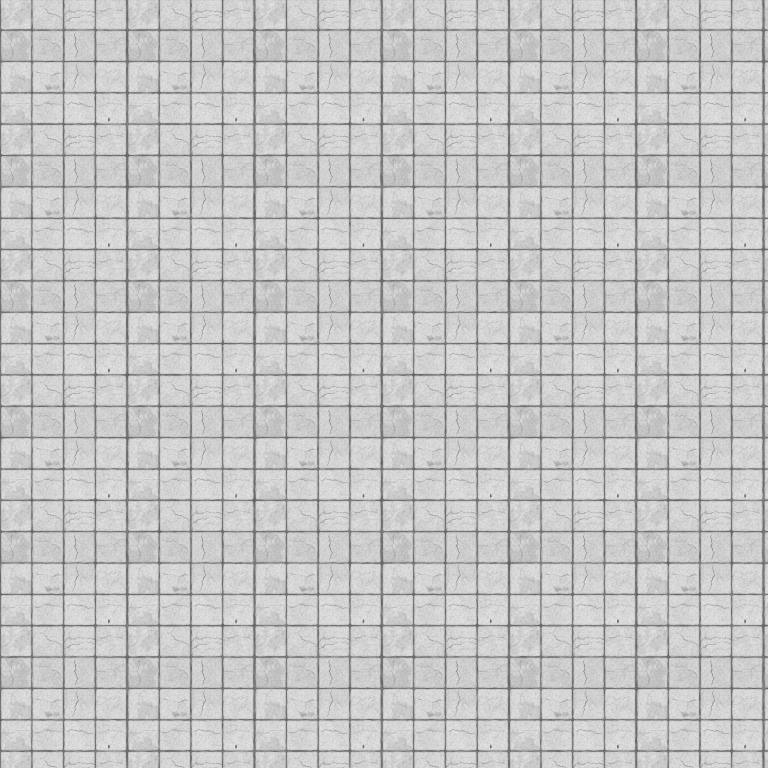
Reproduce this texture procedurally as a WebGL 1 fragment shader.

```glsl
precision highp float;
// Grey stone tiles in grout: a block of 4 x 4 differing tiles repeats about six times each way.
// Each tile is a rounded box; its index in the block seeds the tone, layered-sine stains,
// cellular grain and winding cracks, so every block wears alike.

#define TILES vec2(24.14, 24.5)     // tiles across and down the canvas
#define SHIFT vec2(0.0, 0.54)       // height of the lowest joint, in tiles
#define BLOCK 4.0                   // tiles per block side
#define GAP 0.021                   // half width of a joint, in tiles
#define BLOCK_GAP 0.016             // extra half width at block sides
#define CORNER 0.06                 // tile corner radius
#define STONE 0.838
#define GROUT 0.45
#define STAIN 0.036
#define GRAIN 0.085
#define CRACK_DEPTH 0.22

uniform vec2 u_resolution;

float hash(vec2 p) {
  return fract(sin(dot(p, vec2(127.1, 311.7))) * 43758.5);
}

vec2 hash2(vec2 p) {
  return vec2(hash(p), hash(p + 37.3));
}

// Layered, rotated sines, roughly -1 to 1
float waves(vec2 p) {
  float sum = 0.0, amp = 0.5;
  for (int i = 0; i < 5; i++) {
    p = mat2(0.8, 0.6, -0.6, 0.8) * p * 1.75 + 1.3;
    sum += amp * sin(p.x + 1.6 * sin(p.y));
    amp *= 0.6;
  }
  return sum;
}

// Distance to the nearest scattered cell point
float cellular(vec2 p) {
  vec2 base = floor(p);
  float nearest = 2.0;
  for (int j = -1; j <= 1; j++) {
    for (int i = -1; i <= 1; i++) {
      vec2 cell = base + vec2(float(i), float(j));
      nearest = min(nearest, distance(p, cell + hash2(cell)));
    }
  }
  return nearest;
}

mat2 turn(float a) {
  return mat2(cos(a), -sin(a), sin(a), cos(a));
}

float stroke(float d, float width, float px) {
  return 1.0 - smoothstep(0.0, width + 0.75 * px, d);
}

// Winding line through the tile, fading at both ends
float crack(vec2 p, float angle, float offset, float reach, float phase, float px) {
  p = turn(angle) * p;
  float bend = 0.045 * sin(6.0 * p.x + phase) + 0.02 * sin(17.0 * p.x + 2.3 * phase)
             + 0.01 * sin(43.0 * p.x);
  float ends = 1.0 - smoothstep(reach - 0.15, reach, abs(p.x));
  return ends * stroke(abs(p.y - offset - bend), 0.01, px);
}

// Nested wavy arcs rising from the lower left of a tile
float arcs(vec2 p, float px) {
  float r = length((p + vec2(-0.12, 0.55)) * vec2(0.75, 1.0)) + 0.06 * waves(p * 5.0);
  float band = smoothstep(0.25, 0.35, r) * (1.0 - smoothstep(0.72, 0.8, r));
  return band * stroke(abs(fract(r * 5.0) - 0.5) / 5.0, 0.01, px);
}

float isTile(vec2 id, vec2 chosen) {
  return step(distance(id, chosen), 0.5);
}

void main() {
  float px = TILES.x / u_resolution.x;
  vec2 grid = gl_FragCoord.xy / u_resolution * TILES - SHIFT;
  vec2 id = mod(floor(grid), BLOCK);
  vec2 p = fract(grid) - 0.5;
  float seed = hash(id + 3.7);
  vec2 stone = p + 17.0 * hash2(id + 9.1);

  // Tile outline: slightly worn, with wider joints at block sides
  float firstColumn = step(id.x, 0.5);
  float lastColumn = step(BLOCK - 1.5, id.x);
  float blockSide = mix(lastColumn, firstColumn, step(p.x, 0.0));
  vec2 gap = GAP + vec2(BLOCK_GAP * blockSide, 0.0) + 0.012 * (hash2(id) - 0.5);
  vec2 corner = abs(p) - 0.5 + gap + CORNER;
  float edge = length(max(corner, 0.0)) + min(max(corner.x, corner.y), 0.0) - CORNER;
  edge += 0.009 * waves(stone * 6.0);

  // Stone tone, stains and grain; the third row and first column are dirtier
  float thirdRow = step(abs(id.y - 2.0), 0.5);
  float tone = STONE + 0.02 * (seed - 0.5) - 0.024 * thirdRow;
  float stain = waves(stone * vec2(2.2, 1.8));
  tone -= (0.6 + firstColumn) * STAIN * smoothstep(0.0, 0.4, stain + 0.1 * firstColumn);
  tone += 0.016 * waves(stone * 6.0);
  tone -= GRAIN * (cellular(stone * 13.0) - 0.45);

  // Cracks: upright in the middle rows of even columns, else level or slanted
  float middleRow = step(abs(id.y - 1.5), 0.6);
  float upright = middleRow * (1.0 - mod(id.x, 2.0));
  float slant = mix((seed - 0.5) * 1.4 * min(id.y, 1.0), 1.5, upright);
  float strength = 1.0 - 0.3 * abs(id.x - 2.0);
  float wear = 0.0;
  for (int i = 0; i < 2; i++) {
    float k = float(i);
    float phase = 6.28 * hash(id + 5.0 * k);
    float line = crack(p, slant + 0.9 * k, 0.12 - 0.24 * k, 0.48 - 0.14 * k, phase, px);
    wear = max(wear, line * strength * (1.0 - 0.65 * k));
  }
  wear = mix(wear, 0.8 * arcs(p, px), isTile(id, vec2(2.0, 3.0)));
  tone -= CRACK_DEPTH * wear * (0.7 + 0.5 * waves(stone * 3.0));

  // One smeared tile and one chipped tile in each block
  float smear = length((p - vec2(0.14, -0.34)) * vec2(1.0, 2.2)) + 0.12 * waves(stone * 7.0);
  tone -= 0.2 * isTile(id, vec2(1.0, 1.0)) * (1.0 - smoothstep(-0.02, 0.28, smear));
  float chip = length((p - vec2(-0.08, -0.36)) * vec2(1.5, 0.8)) + 0.02 * waves(stone * 9.0);
  tone -= 0.5 * isTile(id, vec2(3.0, 0.0)) * (1.0 - smoothstep(0.01, 0.04 + px, chip));

  // Dirt beside the joints, then the grout itself
  tone -= 0.07 * smoothstep(-0.06, 0.0, edge);
  float grout = GROUT + 0.06 * waves(grid * 4.0);
  tone = mix(tone, grout, smoothstep(-0.6 * px, 0.6 * px, edge));
  gl_FragColor = vec4(vec3(clamp(tone, 0.0, 1.0)), 1.0);
}
```
